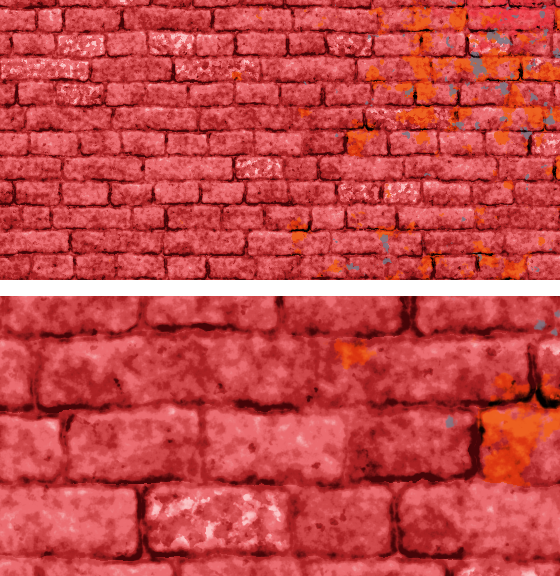
Top: the whole. Bottom: its middle third, enlarged.
This texture is drawn by a Shadertoy shader. Its source:

```glsl
// Weathered red brick wall in long and short courses, with orange and blue paint spatter at the right.

float hash(vec2 p) {
    vec3 q = fract(p.xyx * 0.1031);
    q += dot(q, q.yzx + 33.33);
    return fract((q.x + q.y) * q.z);
}

vec2 gradient(vec2 cell) {
    float angle = 6.2832 * hash(cell);
    return vec2(cos(angle), sin(angle));
}

float gradientNoise(vec2 p) {
    vec2 i = floor(p), f = p - i;
    vec2 u = f * f * f * (f * (f * 6.0 - 15.0) + 10.0);
    vec2 e = vec2(1, 0);
    return mix(mix(dot(gradient(i), f), dot(gradient(i + e), f - e), u.x),
               mix(dot(gradient(i + e.yx), f - e.yx), dot(gradient(i + 1.0), f - 1.0), u.x), u.y);
}

float fbm(vec2 p) {
    float sum = 0.0, weight = 0.5;
    for (int i = 0; i < 4; i++) {
        sum += weight * gradientNoise(p);
        p = mat2(1.6, 1.2, -1.2, 1.6) * p + 17.3;
        weight *= 0.55;
    }
    return sum;
}

// Position of a vertical joint, in brick lengths
float jointAt(float column, float row) {
    return column + 0.17 * (hash(vec2(column, row) + 5.7) - 0.5);
}

// Finds the brick at p: x = signed distance to its face, y = height within it (-1..1), zw = id
vec4 brickAt(vec2 p) {
    const float courseStart[12] = float[12](0.05, 0.115, 0.047, 0.005, 0.042, 0.09,
                                            0.11, 0.22, 0.065, 0.164, 0.268, 0.10);
    float course = (0.974 - p.y) / 0.0885 + 1.0;
    float row = clamp(floor(course), 0.0, 11.0);
    bool isLong = (mod(row, 2.0) == 1.0 && row < 11.0) || row == 10.0;
    float brickLength = isLong ? 0.31 : 0.161;

    float x = (p.x - courseStart[int(row)]) / brickLength;
    float column = round(x);
    if (x < jointAt(column, row)) column -= 1.0;
    float left = jointAt(column, row), right = jointAt(column + 1.0, row);
    vec2 id = vec2(column, row);

    // Some long bricks are broken in two
    if (isLong && hash(id + 31.0) < 0.25) {
        float split = mix(left, right, 0.3 + 0.4 * hash(id + 47.0));
        if (x < split) right = split;
        else { left = split; id.x += 0.5; }
    }

    vec2 local = vec2((x - 0.5 * (left + right)) * brickLength, (row + 0.5 - course) * 0.0885);
    vec2 halfSize = vec2(0.5 * (right - left) * brickLength - 0.005, 0.0375 + 0.003 * hash(id + 9.0));
    vec2 q = abs(local) - halfSize + 0.012;
    float d = length(max(q, 0.0)) + min(max(q.x, q.y), 0.0) - 0.012;
    return vec4(d, local.y / 0.044, id);
}

// Red masonry colour from dark crevice to pale flake
vec3 masonry(float tone) {
    vec3 c = mix(vec3(0.28, 0.02, 0.03), vec3(0.67, 0.13, 0.14), smoothstep(0.0, 0.34, tone));
    c = mix(c, vec3(0.81, 0.28, 0.29), smoothstep(0.34, 0.54, tone));
    c = mix(c, vec3(0.92, 0.42, 0.44), smoothstep(0.54, 0.74, tone));
    return mix(c, vec3(0.98, 0.76, 0.77), smoothstep(0.78, 1.15, tone));
}

void mainImage(out vec4 fragColor, in vec2 fragCoord) {
    vec2 p = fragCoord / iResolution.y;
    float soft = max(0.004, 1.0 / iResolution.y);

    // Uneven courses and chipped outlines
    vec2 warped = p + 0.011 * vec2(gradientNoise(p * 6.0), gradientNoise(p * 5.0 + 40.0))
                    + 0.012 * vec2(fbm(p * 26.0 + 8.0), fbm(p * 26.0 + 70.0));
    vec4 brick = brickAt(warped);
    float d = brick.x, lift = brick.y;
    vec2 id = brick.zw;

    // Brick faces and crumbling mortar
    float grain = fbm(p * 58.0);
    float blotch = fbm(p * vec2(13.0, 19.0) + 11.0);
    float faceTone = 0.58 + 0.2 * (hash(id) - 0.5) + 0.65 * blotch + 0.6 * grain + 0.09 * lift;
    float mortarTone = 0.49 + 0.7 * fbm(p * 24.0 + 90.0) + 0.5 * grain;
    float tone = mix(mortarTone, faceTone, smoothstep(soft, -soft, d));

    // Lit upper rims, shadowed lower rims and deep gaps
    float rim = exp(-pow((d + 0.006) / 0.006, 2.0));
    float gap = exp(-pow((d - 0.002) / (0.7 * soft + 0.002), 2.0));
    float openJoint = smoothstep(-0.25, 0.3, gradientNoise(p * 9.0 + 3.0));
    tone += 0.1 * rim * lift;
    tone -= gap * mix(0.16, 0.52, openJoint) * mix(1.0, 0.45, smoothstep(0.3, 0.9, lift));

    // Pale flaking on a few bricks, scattered dark pits everywhere
    float flakes = smoothstep(0.0, 0.16, fbm(p * 42.0 + 23.0)) * smoothstep(0.0, -0.01, d);
    tone += 0.4 * flakes * step(0.91, hash(id + 63.0));
    tone -= 0.3 * smoothstep(0.2, 0.36, fbm(p * 34.0 + 51.0));
    vec3 color = masonry(tone);

    // Paint gathers at the upper right and in small splashes below
    float upper = 0.5 - 0.5 * length((p - vec2(1.86, 0.8)) / vec2(0.5, 0.42));
    float lower = 0.22 - 0.5 * length((p - vec2(1.55, 0.04)) / vec2(0.75, 0.3));
    float density = max(upper, lower);
    float shade = smoothstep(-0.1, 0.4, tone);

    float pinkWash = smoothstep(0.3, 0.0, length((p - vec2(1.82, 0.95)) * vec2(1.0, 2.2)) + 0.5 * blotch);
    color = mix(color, vec3(0.97, 0.2, 0.26) * shade, 0.75 * pinkWash);

    float orangeAmount = 2.2 * fbm(p * 9.0 + 120.0) + density - 0.38 + 0.45 * (hash(id + 81.0) - 0.5) + 0.4 * grain;
    vec3 orange = mix(vec3(0.86, 0.2, 0.06), vec3(0.93, 0.37, 0.11), smoothstep(0.4, 0.7, tone));
    color = mix(color, orange * shade, 0.95 * smoothstep(-0.03, 0.08, orangeAmount));

    float blueAmount = 2.2 * fbm(p * 12.0 + 210.0) + 0.8 * density - 0.6 + 0.4 * grain;
    color = mix(color, vec3(0.48, 0.46, 0.52) * shade, 0.85 * smoothstep(0.0, 0.12, blueAmount));

    fragColor = vec4(color, 1.0);
}
```
